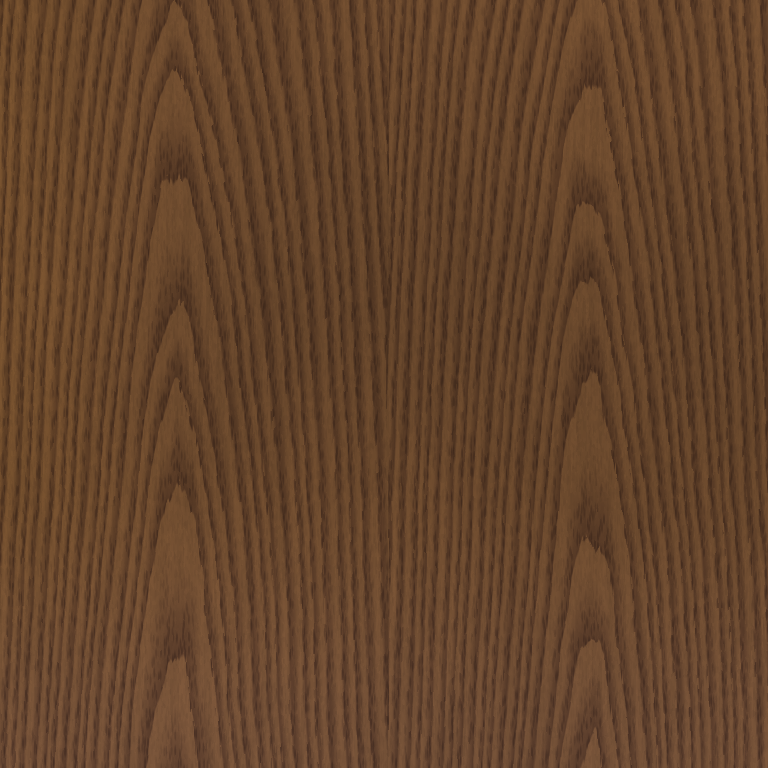
Give the GLSL for this texture, as a Shadertoy shader.

```glsl
// Stained ash veneer: two book-laid leaves with cathedral arches on a seam.
// Each leaf is a growth-ring phase (hyperbolas stacked upward), whose dark
// porous early wood is broken up by stretched cellular noise.

const vec3 LATE_WOOD  = vec3(0.450, 0.308, 0.188);
const vec3 EARLY_WOOD = vec3(0.318, 0.208, 0.136);
const vec3 PORE       = vec3(0.240, 0.152, 0.104);
const float SEAM_X = 0.505;

vec2 hash2(vec2 p) {
    vec3 q = fract(p.xyx * vec3(0.1031, 0.1030, 0.0973));
    q += dot(q, q.yzx + 33.33);
    return fract((q.xx + q.yz) * q.zy);
}

// Cellular noise: x = distance to the nearest point, y = its random value
vec2 cellular(vec2 p) {
    vec2 cell = floor(p);
    vec2 nearest = vec2(8.0, 0.0);
    for (int j = -1; j <= 1; j++)
    for (int i = -1; i <= 1; i++) {
        vec2 id = cell + vec2(i, j);
        vec2 point = hash2(id + 17.0);
        float d = length(id + point - p);
        if (d < nearest.x) nearest = vec2(d, hash2(id + 71.0).x);
    }
    return nearest;
}

// Layered sines, roughly -1 to 1
float waves(vec2 p, float seed) {
    float sum = 0.0, amp = 0.5;
    for (int i = 0; i < 4; i++) {
        sum += amp * sin(p.x + seed + 1.3 * sin(p.y + seed * 1.7));
        p = mat2(1.6, 0.7, -0.7, 1.6) * p + 2.1;
        amp *= 0.55;
    }
    return sum;
}

// Growth-ring count; whole numbers are the sharp arch lines
float ringPhase(vec2 uv, float axis, float seed, float widen) {
    float x = uv.x - axis + 0.004 * waves(uv.yx * vec2(7.0, 5.0), seed);
    float side = abs(x);
    float steepness = 66.0 * (1.0 - widen * smoothstep(-0.08, 0.08, x));
    float arch = steepness * (sqrt(side * side + 0.0016) - 0.04);

    // Rings stand more upright the further they are from the axis
    float upright = mix(1.0, 0.40, smoothstep(0.03, 0.24, side));
    float rise = 5.3 * uv.y + 1.6 * uv.y * uv.y;
    rise = 3.0 + (rise - 3.0) * upright;

    float crown = exp(-side * 16.0);
    float wobble = 0.18 * crown * waves(uv * vec2(120.0, 14.0), seed);
    float spacing = (0.11 + 0.10 * crown) * sin((rise + arch) * 1.9 + seed);
    return rise + arch + wobble + spacing;
}

// Dark band that starts at each ring line and fades outward
float earlyWood(float phase, float edge, float fade) {
    float f = fract(phase);
    float band = 1.0 - smoothstep(0.06, fade, f);
    float line = 0.25 * exp(-f * 14.0);
    return band + line + 1.25 * smoothstep(1.0 - edge, 1.0, f);
}

// Broad uneven staining: darker across the middle, paler at the foot
vec3 stain(vec2 uv) {
    float middle = exp(-pow((uv.y - 0.56) / 0.26, 2.0));
    float foot = 1.0 - smoothstep(0.0, 0.40, uv.y);
    float leftEdge = 1.0 - smoothstep(0.0, 0.25, uv.x);
    float tone = 1.0 - 0.07 * middle * smoothstep(0.05, 0.3, uv.x);
    tone += 0.035 * foot + 0.035 * waves(uv * vec2(5.0, 4.0), 2.0);
    vec3 warmth = mix(vec3(1.0), vec3(1.01, 1.03, 1.15), foot);
    warmth *= mix(vec3(1.0), vec3(1.02, 1.02, 0.95), leftEdge * (1.0 - foot));
    return tone * warmth;
}

void mainImage(out vec4 fragColor, in vec2 fragCoord) {
    vec2 uv = fragCoord / iResolution.xy;

    // Pick the leaf on this side of the seam
    bool right = uv.x > SEAM_X + 0.002 * sin(uv.y * 9.0);
    float axis = right ? 0.766 : 0.228;
    float seed = right ? 4.3 : 0.4;
    float widen = right ? 0.08 : 0.18;

    // Stretched cells for pores, fibres and ragged ring edges
    vec2 pores  = cellular(uv * vec2(300.0, 56.0) + seed);
    vec2 fibres = cellular(uv * vec2(230.0, 9.0) + seed * 5.0);
    vec2 specks = cellular(uv * vec2(420.0, 170.0));

    // Rings: crisp at the arches, softer on the straight-grained flanks
    float crown = exp(-abs(uv.x - axis) * 18.0);
    vec2 ragged = vec2(0.0022, 0.007) * (pores.y - 0.5);
    float smoothPhase = ringPhase(uv, axis, seed, widen);
    float phase = ringPhase(uv + ragged, axis, seed, widen);
    float edge = clamp(1.5 * fwidth(smoothPhase), 0.03, 0.25);
    edge = max(edge, mix(0.25, 0.03, smoothstep(0.1, 0.6, crown)));
    float early = earlyWood(phase, edge, mix(0.58, 0.68, crown));

    // Pores are dense in early wood and sparse elsewhere
    float pore = 1.0 - smoothstep(0.15, 0.60, pores.x);
    pore *= step(0.35, pores.y) * (0.08 + 0.44 * early);

    vec3 color = mix(LATE_WOOD, EARLY_WOOD, clamp(0.68 * early, 0.0, 1.0));
    color = mix(color, PORE, pore);
    color *= 1.0 + 0.06 * (fibres.y - 0.5) + 0.05 * (specks.y - 0.5);
    color *= stain(uv);

    // Faint joint between the leaves
    color *= 1.0 - 0.05 * (1.0 - smoothstep(0.0, 0.003, abs(uv.x - SEAM_X)));
    fragColor = vec4(color, 1.0);
}
```
